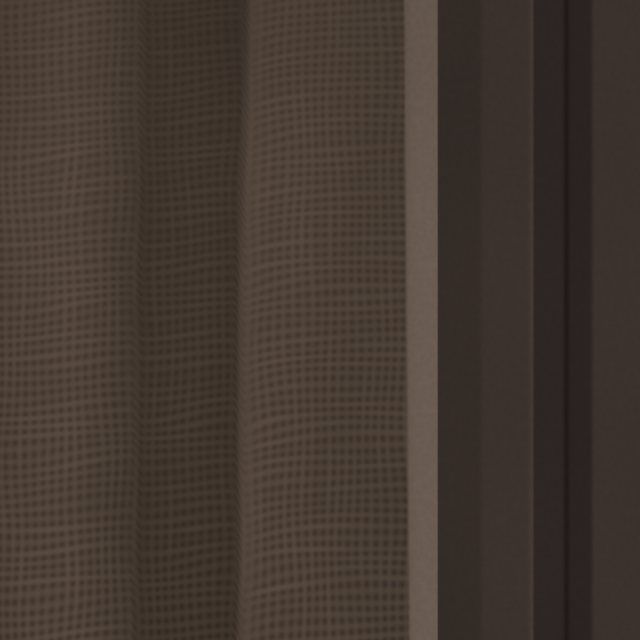
Reproduce this texture procedurally as a Shadertoy shader.

```glsl
#define WARP_COUNT 73.0
#define WEFT_COUNT 58.0
#define WEAVE_DEPTH 0.27
#define GRAIN_DEPTH 0.045
#define THREAD_COLOR vec3(0.357, 0.300, 0.255)
#define TRIM_COLOR vec3(0.415, 0.360, 0.318)
#define FRAME_COLOR vec3(0.225, 0.188, 0.170)
#define GROOVE_COLOR vec3(0.178, 0.148, 0.140)

const float TAU = 6.2831853;

float hash1(float n) { return fract(sin(n * 12.9898) * 43758.547); }

vec2 hash2(vec2 c) {
    return fract(sin(vec2(dot(c, vec2(127.1, 311.7)), dot(c, vec2(269.5, 183.3)))) * 43758.547);
}

// Distance to the nearest scattered cell point
float cellular(vec2 q) {
    vec2 cell = floor(q), f = fract(q);
    float nearest = 2.0;
    for (int j = -1; j <= 1; j++)
        for (int i = -1; i <= 1; i++) {
            vec2 o = vec2(i, j);
            nearest = min(nearest, length(o + hash2(cell + o) - f));
        }
    return nearest;
}

float waves(vec2 q) {
    return (sin(q.x + 1.7 * sin(q.y)) + 0.5 * sin(2.3 * q.x - 1.9 * q.y)
        + 0.5 * sin(3.1 * q.y + 0.8 * q.x)) * 0.5;
}

// Edge step softened over a width, never thinner than a pixel
float edge(float at, float x, float width) {
    float w = max(width, 0.75 / iResolution.x);
    return smoothstep(at - w, at + w, x);
}

// One family of parallel threads with uneven weight along each
float threads(float across, float along, float seed) {
    float id = floor(across);
    float weight = hash1(id + seed);
    float slub = 0.5 + 0.5 * sin(along * (14.0 + 20.0 * weight) + weight * TAU);
    float profile = 0.5 - 0.5 * cos(TAU * fract(across));
    return profile * (0.5 + 0.28 * weight + 0.22 * slub);
}

float weave(vec2 p, float drop) {
    float warp = WARP_COUNT * p.x + 0.35 * waves(p * vec2(23.0, 9.0));
    float y = p.y + drop;
    float weft = WEFT_COUNT * (y + 0.14 * y * y) + 0.3 * waves(p * vec2(11.0, 27.0) + 4.0);
    float a = threads(warp, p.y, 3.0);
    float b = threads(weft, p.x, 91.0);
    return 1.0 - (1.0 - 0.72 * a) * (1.0 - 0.85 * b);
}

vec3 cloth(vec2 p) {
    // Fold boundaries drift sideways down the drape
    float valley = 0.209 + 0.015 * p.y + 0.002 * sin(p.y * 9.0);
    float crest = 0.370 + 0.014 * p.y + 0.003 * sin(p.y * 7.0 + 1.0);
    float inMiddle = edge(valley, p.x, 0.009);
    float inRight = edge(crest, p.x, 0.010);

    // Light across each fold
    float left = 0.94 + 0.06 * sin(p.x * 15.0) - 0.10 * smoothstep(0.12, valley, p.x);
    float middle = 0.80 - 0.06 * smoothstep(0.30, crest, p.x)
        - 0.07 * exp(-abs(p.x - valley) * 60.0);
    float right = 1.0 - 0.10 * smoothstep(crest, 0.62, p.x);
    float light = mix(mix(left, middle, inMiddle), right, inRight);
    light *= 1.0 + 0.025 * waves(p * vec2(17.0, 4.0));
    light *= 1.0 - 0.06 * smoothstep(0.7, 1.0, p.y);

    // Weft threads dip around the rounded folds
    float dropLeft = 0.010 * cos(p.x * 14.0);
    float dropMiddle = 0.008 * cos((p.x - valley) * 19.0);
    float dropRight = 0.026 * exp(-max(p.x - crest, 0.0) * 18.0);
    float drop = mix(mix(dropLeft, dropMiddle, inMiddle), dropRight, inRight);

    // Gaps show less at the turns and higher up
    float turn = exp(-pow((p.x - crest - 0.008) / 0.018, 2.0))
        + 0.6 * exp(-pow((p.x - valley) / 0.018, 2.0));
    float depth = WEAVE_DEPTH * (1.0 - 0.65 * turn) * mix(1.12, 0.78, p.y);
    float cover = weave(p, drop);
    light *= 1.0 - depth * (1.0 - cover) - 0.06 * turn;
    return THREAD_COLOR * light;
}

vec3 frame(vec2 p) {
    float panel = mix(0.91, 1.03, edge(0.752, p.x, 0.006));
    vec3 col = FRAME_COLOR * panel;
    col *= 1.0 + 0.13 * exp(-pow((p.x - 0.830) / 0.004, 2.0));

    // Recessed groove with a dark seam
    float groove = edge(0.834, p.x, 0.002) * (1.0 - edge(0.925, p.x, 0.005));
    col = mix(col, GROOVE_COLOR, groove);
    col *= 1.0 - 0.32 * exp(-pow((p.x - 0.885) / 0.0045, 2.0));
    col *= 1.0 - 0.07 * edge(0.888, p.x, 0.002) * groove;
    return col * (1.0 + 0.03 * waves(p * vec2(8.0, 5.0)));
}

void mainImage(out vec4 fragColor, in vec2 fragCoord) {
    vec2 p = fragCoord / iResolution.xy;
    float grain = cellular(p * vec2(95.0, 75.0)) + 0.6 * cellular(p * 190.0 + 7.0) - 0.75;

    float hem = 0.639 - 0.008 * p.y;
    float inTrim = edge(hem, p.x, 0.0035);
    vec3 trim = TRIM_COLOR * (1.0 - 0.08 * exp(-(p.x - hem) * 130.0 * inTrim));
    trim *= 1.0 - 0.06 * smoothstep(0.6, 1.0, p.y);
    vec3 solid = mix(trim, frame(p), edge(0.684, p.x, 0.0018));
    solid *= 1.0 + GRAIN_DEPTH * grain;

    vec3 fabric = cloth(p) * (1.0 + 0.5 * GRAIN_DEPTH * grain);
    fragColor = vec4(mix(fabric, solid, inTrim), 1.0);
}
```
